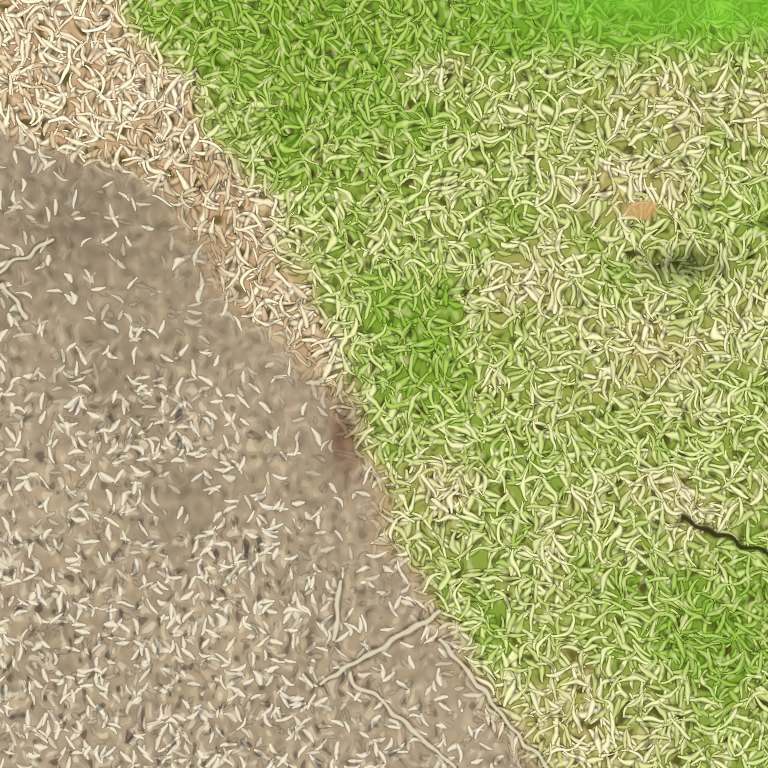
This texture is drawn by a Shadertoy shader. Its source:

```glsl
// Sunlit lawn with dry patches beside a worn path strewn with straw.
#define LAYERS 7
#define BLADE_CELLS 31.0
#define BLADE_LENGTH 0.56
#define BLADE_WIDTH 0.1
#define SHADOW 0.36
#define WARP 0.010
#define EDGE_SLOPE 0.54
#define EDGE_FOOT 0.716
#define STRAW vec3(1.0, 0.95, 0.81)
#define PAVING vec3(0.685, 0.612, 0.505)
#define LUSH vec3(0.57, 0.76, 0.22)
#define SOIL vec3(0.31, 0.28, 0.12)
// Center and radius of each patch: eight dry, then three lush
const vec4 PATCHES[11] = vec4[11](
    vec4(.58, .91, .05, .03), vec4(.93, .87, .14, .06), vec4(.82, .76, .1, .05), vec4(.67, .63, .08, .05),
    vec4(.86, .56, .14, .06), vec4(.57, .36, .06, .06), vec4(.86, .35, .09, .05), vec4(.77, .05, .12, .09),
    vec4(.55, .54, .08, .08), vec4(.44, .88, .15, .1), vec4(.92, .17, .1, .08));
// Ends of the long straws; the last is a dark stick
const vec4 TWIGS[7] = vec4[7](
    vec4(.417, .11, .573, .203), vec4(.441, .242, .435, .167), vec4(.573, .167, .712, 0), vec4(.456, .121, .592, 0),
    vec4(0, .646, .068, .688), vec4(0, .629, .033, .59), vec4(.885, .325, 1, .277));

vec4 hash4(vec2 p) {
    vec4 h = fract(p.xyxy * vec4(.1031, .1030, .0973, .1099));
    h += dot(h, h.wzxy + 33.33);
    return fract((h.xxyz + h.yzzw) * h.zywx);
}
float gradientNoise(vec2 p) {
    vec2 i = floor(p), f = fract(p), u = f * f * (3. - 2. * f);
    vec4 v;
    for (int k = 0; k < 4; k++) {
        vec2 corner = vec2(k & 1, k >> 1);
        v[k] = dot(hash4(i + corner + 71.).xy * 2. - 1., f - corner);
    }
    return mix(mix(v.x, v.y, u.x), mix(v.z, v.w, u.x), u.y);
}
float blob(vec2 p, vec2 center, vec2 radius) {
    vec2 d = (p - center) / radius;
    return exp(-dot(d, d));
}
// Weights of paving, straw litter and lawn
vec3 coverAt(vec2 p) {
    float edge = EDGE_FOOT - EDGE_SLOPE * p.y - .033 * sin(6.98 * p.y) * smoothstep(1.15, .8, p.y);
    float side = p.x - edge + .04 * gradientNoise(p * 15.);
    float litter = .015 + .1 * smoothstep(.46, .62, p.y) + .3 * smoothstep(.72, .92, p.y);
    float lawn = smoothstep(-.025, .03, side);
    float paving = smoothstep(.03, -.04, side + litter) * (1. - lawn);
    return vec3(paving, 1. - paving - lawn, lawn);
}
float drynessAt(vec2 p) {
    float dry = .38 + .5 * gradientNoise(p * 9.) + .5 * gradientNoise(p * 23.);
    for (int i = 0; i < 11; i++) dry += (i < 8 ? .6 : -.45) * blob(p, PATCHES[i].xy, PATCHES[i].zw);
    return clamp(dry - .7 * smoothstep(.9, 1., p.y), 0., 1.);
}
vec3 bladeTint(vec2 p, vec3 cover, float dry, float tone) {
    vec3 green = mix(LUSH * .93, vec3(.89, .95, .58), tone * (.45 + .55 * smoothstep(0., .35, dry)));
    vec3 grass = mix(green, mix(vec3(.84, .81, .52), STRAW, tone), dry * .9);
    vec3 litter = mix(vec3(.8, .68, .51), STRAW, tone) + .07 * smoothstep(.7, .95, p.y);
    vec3 fleck = mix(PAVING * .95, vec3(.97, .93, .83), smoothstep(.05, .6, tone));
    return cover.x * fleck + cover.y * litter + cover.z * grass;
}
// Chance of a fleck on the paving
float fleckDensity(vec2 p) {
    float d = .24 + .55 * smoothstep(.8, .15, p.y + .7 * p.x) - .7 * blob(p, vec2(.25, .36), vec2(.05));
    return d + .6 * blob(p, vec2(.23, .43), vec2(.1, .07)) + .5 * blob(p, vec2(.31, .27), vec2(.07, .05));
}
// One layer of bent strokes, each coloured by the ground at its root
void paintBlades(inout vec3 color, vec2 p, float layer, float onPath) {
    float scale = BLADE_CELLS + layer * .9, nearest = 9., tone = 0., chance = 0.;
    vec2 shift = layer * vec2(7.37, 3.71), grid = p * scale + shift, root = grid;
    for (int k = 0; k < 9; k++) {
        vec2 cell = floor(grid) + vec2(k % 3 - 1, k / 3 - 1);
        vec4 h = hash4(cell + layer * 37. + 11.);
        float angle = 2.1 + (h.z - .5) * 3., c = cos(angle), s = sin(angle);
        vec2 q = mat2(c, -s, s, c) * (grid - cell - h.xy);
        float halfLength = BLADE_LENGTH * mix(1., .5, onPath) * (.5 + .7 * h.w);
        q.y += (h.x - .5) * 1.6 * (q.x * q.x - .1);
        float width = BLADE_WIDTH * (1. - .5 * min(1., abs(q.x) / halfLength));
        float d = length(vec2(max(abs(q.x) - halfLength, 0.), q.y)) / width;
        if (d < nearest) { nearest = d; root = cell + h.xy; tone = h.w; chance = fract(h.z * 17. + h.y); }
    }
    root = (root - shift) / scale;
    vec3 cover = coverAt(root);
    float present = mix(1., smoothstep(-.1, .1, fleckDensity(root) - chance), cover.x);
    float gap = max(nearest - 1., 0.);
    color *= 1. - present * SHADOW * (1. - .5 * cover.x) * exp(-2.5 * gap * gap);
    vec3 tint = bladeTint(root, cover, drynessAt(root), tone) * mix(1.06, .95, smoothstep(0., 1., nearest));
    color = mix(color, tint, present * smoothstep(1.6, .5, nearest) * (1. - .15 * cover.x));
}
void paintTwig(inout vec3 color, vec2 p, vec4 ends, float width, vec3 tint) {
    vec2 ab = ends.zw - ends.xy, ap = p - ends.xy;
    float d = length(ap - ab * clamp(dot(ap, ab) / dot(ab, ab), 0., 1.));
    color *= 1. - .25 * smoothstep(3. * width, width, d);
    color = mix(color, tint, .9 * smoothstep(width * 1.5, width * .4, d));
}
void mainImage(out vec4 fragColor, in vec2 fragCoord) {
    vec2 p = fragCoord / iResolution.xy;
    vec2 bent = p + WARP * vec2(gradientNoise(p * 42.), gradientNoise(p * 42. + 19.));
    vec3 cover = coverAt(p);
    float grain = gradientNoise(bent * 65.), speck = gradientNoise(bent * vec2(105, 80) + 7.);
    // Ground under the blades
    vec3 paving = PAVING * (1. + .12 * gradientNoise(p * 9.) + .25 * grain);
    paving *= 1. - .12 * blob(p, vec2(.12, .68), vec2(.18)) - .12 * blob(p, vec2(.25, .36), vec2(.05));
    vec3 turf = mix(LUSH * .84, vec3(.7, .66, .38), drynessAt(p));
    vec3 color = cover.x * paving + cover.y * vec3(.79, .66, .5) + cover.z * turf;
    color = mix(color, SOIL, .8 * (1. - cover.x) * smoothstep(.1, .4, grain));
    for (int i = 0; i < LAYERS; i++) paintBlades(color, bent, float(i), cover.x);
    // Fine glints and pits
    float rough = mix(.6, clamp(fleckDensity(p), .15, 1.), cover.x);
    color = mix(color, color * .4 + STRAW * .6, rough * smoothstep(.08, .32, speck));
    color *= 1. - .45 * rough * smoothstep(.12, .42, -speck);
    // Shaded hollows and a fallen leaf
    color *= 1. - vec3(.3, .38, .4) * blob(p, vec2(.447, .43), vec2(.02, .05));
    color *= 1. - .4 * blob(p, vec2(.89, .655), vec2(.05, .018));
    color = mix(color, vec3(.83, .66, .44), .8 * smoothstep(.3, .7, blob(bent, vec2(.835, .727), vec2(.03, .014))));
    for (int i = 0; i < 7; i++) paintTwig(color, bent, TWIGS[i], .0027, i < 6 ? STRAW * .92 : SOIL * .7);
    // Soft focus at the far corner
    float blur = smoothstep(.9, 1., p.y) * smoothstep(.55, .85, p.x);
    color = mix(color, LUSH * vec3(.8, 1, .8) * (1. + .3 * gradientNoise(p * 25.)), .7 * blur);
    fragColor = vec4(clamp(color, 0., 1.), 1);
}
```
